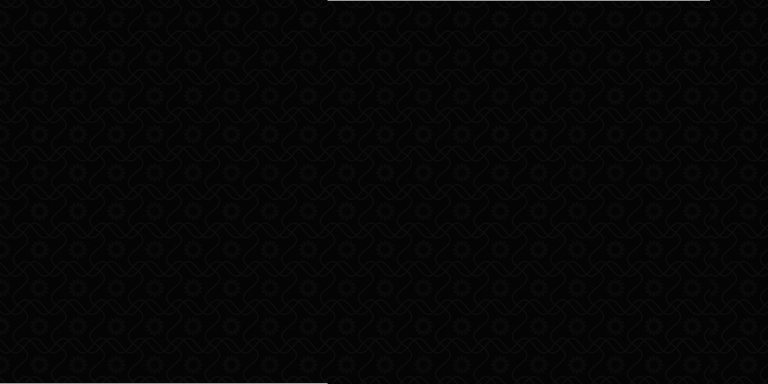
This pattern is drawn by a WebGL 1 fragment shader. Its source:

```glsl
precision highp float;
// Near-black lattice of leaf-shaped wavy ribbons around petalled rosettes, with pale slivers at the sheet edges.
uniform vec2 u_resolution;

const float TAU = 6.2831853;
const float ROWS = 10.0;              // repeats down; twice as many across at 2:1
const vec2 ROSETTE_OFFSET = vec2(0.03, 0.5);
const vec2 SEAMS = vec2(8.53, 18.49); // sheet joins, in cells
const float SHEET_SHIFT = 0.46;       // offset of the last sheet, in cells

const float WAVE_HEIGHT = 0.19;
const float RIBBON_PHASE = 0.75;      // half the phase between paired strands
const float STRAND_HALF = 0.017;
const float PETALS = 12.0;
const float PETAL_RADIUS = 0.175;     // middle of the petal ring
const vec2 PETAL_SIZE = vec2(0.068, 0.040);

const vec3 GROUND = vec3(0.017);
const vec3 STRAND = vec3(0.050);
const vec3 ROSETTE = vec3(0.042);
const vec3 SLIVER = vec3(0.60);
const float SLIVER_HEIGHT = 0.026;    // in cells
const float GRAIN = 0.002;
const float GRAIN_SCALE = 24.0;
const float WEAR = 0.15;

float hash(vec2 p) {
  vec3 q = fract(vec3(p.xyx) * 0.1031);
  q += dot(q, q.yzx + 33.33);
  return fract((q.x + q.y) * q.z);
}

// Line coverage, dimmed when thinner than a pixel
float stroke(float d, float halfWidth, float px) {
  float w = max(halfWidth, 0.5 * px);
  float edge = 0.5 * px;
  return halfWidth / w * (1.0 - smoothstep(w - edge, w + edge, abs(d)));
}

// Sine strand, its distance corrected for slope
float strand(vec2 p, float phase, float px) {
  float a = TAU * p.x + phase;
  float slope = TAU * WAVE_HEIGHT * cos(a);
  float d = (p.y - WAVE_HEIGHT * sin(a)) / sqrt(1.0 + slope * slope);
  return stroke(d, STRAND_HALF, px);
}

// Ring of oval petals with an open middle
float rosette(vec2 p, float px) {
  float sector = TAU / PETALS;
  float angle = mod(atan(p.y, p.x) + 0.5 * sector, sector) - 0.5 * sector;
  vec2 q = length(p) * vec2(cos(angle), sin(angle)) - vec2(PETAL_RADIUS, 0.0);
  float d = (length(q / PETAL_SIZE) - 1.0) * PETAL_SIZE.y;
  return 1.0 - smoothstep(-0.5 * px, 0.5 * px, d);
}

void main() {
  float px = ROWS / u_resolution.y;
  vec2 p = gl_FragCoord.xy * px;

  // Repeating cell, with the last sheet displaced
  vec2 g = p - ROSETTE_OFFSET;
  g.x -= SHEET_SHIFT * step(SEAMS.y, p.x);
  vec2 cell = floor(g + 0.5);
  vec2 flower = g - cell;
  vec2 node = fract(g) - 0.5;

  // Horizontal leaf ribbon crossed by a single upright wave
  float ribbon = max(strand(node, RIBBON_PHASE, px), strand(node, -RIBBON_PHASE, px));
  float upright = strand(vec2(node.y, -node.x), 0.0, px);
  float wear = 1.0 - WEAR * hash(cell + 7.0);
  vec3 color = mix(GROUND, STRAND, max(ribbon, upright));
  color = mix(color, ROSETTE, rosette(flower, px) * wear);
  color += GRAIN * (hash(floor(p * GRAIN_SCALE)) - 0.5);

  // Slivers: top of the middle sheet, bottom of the first
  float afterFirst = smoothstep(-0.5 * px, 0.5 * px, p.x - SEAMS.x);
  float beforeLast = 1.0 - smoothstep(-0.5 * px, 0.5 * px, p.x - SEAMS.y);
  float top = clamp((SLIVER_HEIGHT - (ROWS - p.y)) / px + 0.5, 0.0, 1.0);
  float bottom = clamp((SLIVER_HEIGHT - p.y) / px + 0.5, 0.0, 1.0);
  float sliver = max(top * afterFirst * beforeLast, bottom * (1.0 - afterFirst));
  gl_FragColor = vec4(mix(color, SLIVER, sliver), 1.0);
}
```
